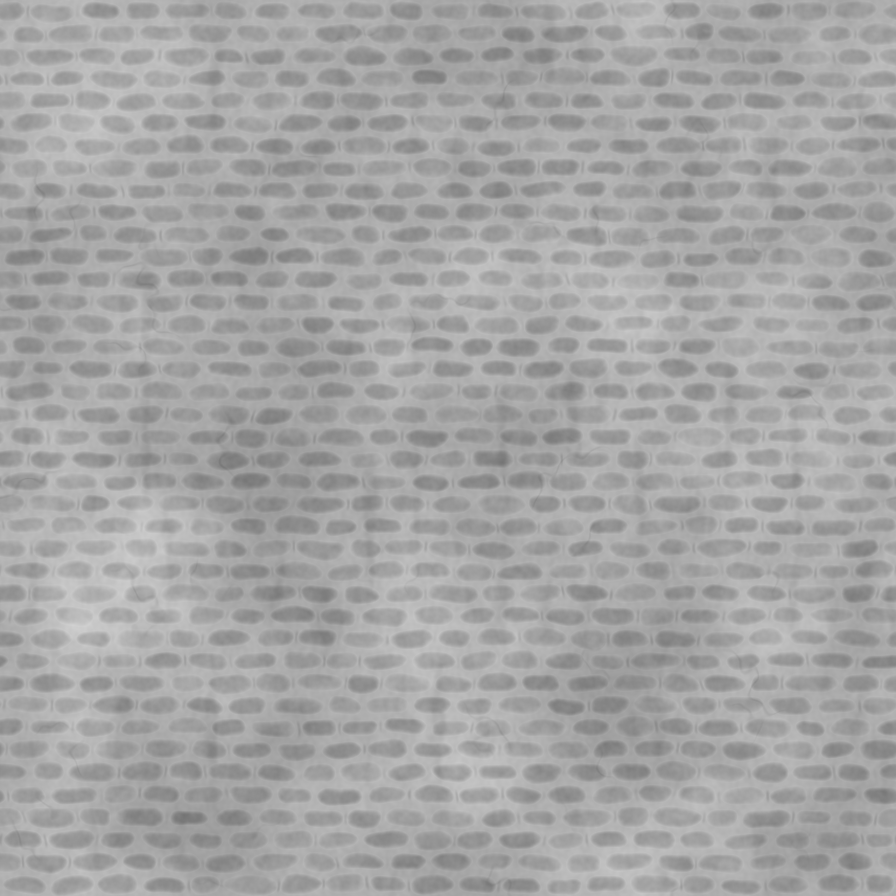
Reproduce this texture procedurally as a WebGL 1 fragment shader.

```glsl
precision highp float;

uniform vec2 u_resolution;

const vec2 BRICKS = vec2(20.0, 40.0);
const float MORTAR_TONE = 0.685;
const float BRICK_DEPTH = 0.105;

float hash(vec2 p) {
  vec3 q = fract(p.xyx * vec3(0.1031, 0.1030, 0.0973));
  q += dot(q, q.yzx + 33.33);
  return fract((q.x + q.y) * q.z);
}

// Gradient of a lattice point, wrapped to the period
vec2 gradient(vec2 cell, vec2 period, float seed) {
  float angle = 6.28318 * hash(mod(cell, period) + seed);
  return vec2(cos(angle), sin(angle));
}

// Tiling gradient noise; uv spans 0..1, period is a whole number of cells
float noise(vec2 uv, vec2 period, float seed) {
  vec2 p = uv * period;
  vec2 i = floor(p);
  vec2 f = p - i;
  vec2 u = f * f * f * (f * (f * 6.0 - 15.0) + 10.0);
  vec2 e = vec2(1.0, 0.0);
  float a = dot(gradient(i, period, seed), f);
  float b = dot(gradient(i + e.xy, period, seed), f - e.xy);
  float c = dot(gradient(i + e.yx, period, seed), f - e.yx);
  float d = dot(gradient(i + e.xx, period, seed), f - e.xx);
  return mix(mix(a, b, u.x), mix(c, d, u.x), u.y);
}

float fbm(vec2 uv, vec2 period, float seed) {
  float sum = 0.0;
  float amplitude = 0.5;
  for (int i = 0; i < 5; i++) {
    sum += amplitude * noise(uv, period, seed + float(i) * 17.0);
    period *= 2.0;
    amplitude *= 0.5;
  }
  return sum;
}

vec2 warp(vec2 uv, vec2 period, float seed) {
  return vec2(noise(uv, period, seed), noise(uv, period, seed + 51.0));
}

float jointHash(float column, float row, float seed) {
  return hash(mod(vec2(column, row), BRICKS) + seed);
}

float jointShift(float column, float row) {
  return 0.24 * jointHash(column, row, 7.0);
}

// Tone of the bond: soft dark ovals in pale mortar with faint joint ticks
float brickTone(vec2 uv, float mottle) {
  vec2 p = uv * BRICKS;
  float row = floor(p.y);
  float x = p.x + 0.5 * mod(row, 2.0);
  float column = floor(x);
  column -= step(x - column, jointShift(column, row));

  float left = column + jointShift(column, row);
  float right = column + 1.0 + jointShift(column + 1.0, row);
  vec2 q = vec2((2.0 * x - left - right) / (right - left), 2.0 * (p.y - row) - 1.0);
  vec2 a = abs(q);

  float size = mix(0.96, 1.35, jointHash(column, row, 91.0));
  float oval = (pow(a.x, 3.6) + pow(a.y, 1.9)) * size + 0.35 * mottle * (1.0 - a.y);
  float body = 1.0 - smoothstep(0.12, 0.88, oval);
  float rim = smoothstep(0.45, 0.8, oval) - smoothstep(0.75, 0.95, oval);
  float depth = BRICK_DEPTH * mix(0.6, 1.25, jointHash(column, row, 133.0));

  float joint = column + step(0.0, q.x);
  float gap = (1.0 - a.x) * (right - left);
  float tick = 1.0 - smoothstep(0.0, 0.11, gap);
  tick *= 1.0 - smoothstep(0.2, 0.75, a.y);
  tick *= smoothstep(0.2, 1.0, jointHash(joint, row, 211.0));

  return MORTAR_TONE + 0.012 * rim - body * (depth - 0.05 * mottle) - 0.07 * tick;
}

// Thin broken lines along the zero crossings of a noise field
float cracks(vec2 uv) {
  float line = abs(noise(uv, vec2(12.0), 301.0) + 0.3 * noise(uv, vec2(48.0), 317.0));
  float mask = smoothstep(0.12, 0.4, noise(uv, vec2(10.0), 331.0));
  return mask * (1.0 - smoothstep(0.0, 0.05, line));
}

void main() {
  vec2 uv = gl_FragCoord.xy / u_resolution;

  // Uneven courses
  vec2 bent = uv + 0.005 * warp(uv, vec2(26.0, 40.0), 401.0)
                 + 0.004 * warp(uv, vec2(9.0), 433.0);
  float mottle = fbm(uv, vec2(48.0), 461.0);
  float tone = brickTone(bent, mottle);

  // Broad stains and pale worn patches
  vec2 drift = uv + 0.025 * warp(uv, vec2(8.0), 503.0);
  float stain = fbm(drift, vec2(5.0), 541.0);
  float worn = smoothstep(0.1, 0.4, fbm(drift, vec2(4.0), 577.0));
  tone = mix(tone, 0.70 + 0.45 * (tone - MORTAR_TONE), 0.5 * worn);
  tone += 0.2 * stain + 0.075 * worn;

  // Vertical streaks, cracks and fine grain
  float streak = smoothstep(0.22, 0.6, noise(bent, vec2(40.0, 8.0), 613.0));
  tone -= 0.045 * streak + 0.04 * cracks(uv);
  tone += 0.04 * mottle + 0.025 * noise(uv, vec2(150.0), 641.0);

  gl_FragColor = vec4(vec3(clamp(tone, 0.0, 1.0)), 1.0);
}
```
